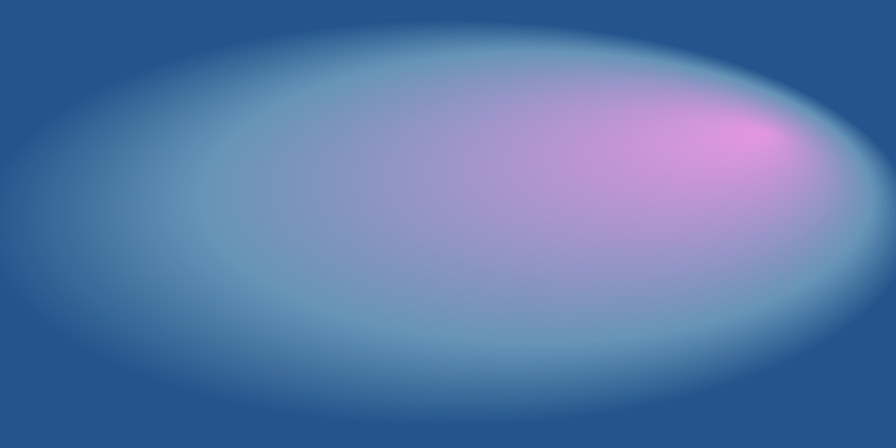
Give the GLSL for this background, as a Shadertoy shader.

```glsl
// Off-centre radial gradient: a pink glow fading through teal to blue inside a wide ellipse.

// Positions and radii are fractions of the canvas, origin at the lower left
const vec2 ELLIPSE_CENTER = vec2(0.500, 0.502);
const vec2 ELLIPSE_RADII = vec2(0.521, 0.453);
const vec2 GLOW_FOCUS = vec2(0.853, 0.706);
const float TEAL_STOP = 0.72;

const vec3 PINK = vec3(0.894, 0.588, 0.878);
const vec3 TEAL = vec3(0.400, 0.580, 0.718);
const vec3 BLUE = vec3(0.141, 0.329, 0.545);

// Fraction of the way from the focus to the unit circle, along the ray through p
float focalDistance(vec2 p, vec2 focus) {
    vec2 ray = p - focus;
    float along = dot(focus, ray);
    float inside = 1.0 - dot(focus, focus);
    return (along + sqrt(along * along + dot(ray, ray) * inside)) / inside;
}

// Three-stop colour ramp
vec3 glowRamp(float t) {
    vec3 inner = mix(PINK, TEAL, clamp(t / TEAL_STOP, 0.0, 1.0));
    return mix(inner, BLUE, clamp((t - TEAL_STOP) / (1.0 - TEAL_STOP), 0.0, 1.0));
}

void mainImage(out vec4 fragColor, in vec2 fragCoord) {
    vec2 uv = fragCoord / iResolution.xy;

    // Map the ellipse to a unit circle
    vec2 p = (uv - ELLIPSE_CENTER) / ELLIPSE_RADII;
    vec2 focus = (GLOW_FOCUS - ELLIPSE_CENTER) / ELLIPSE_RADII;

    fragColor = vec4(glowRamp(focalDistance(p, focus)), 1.0);
}
```
